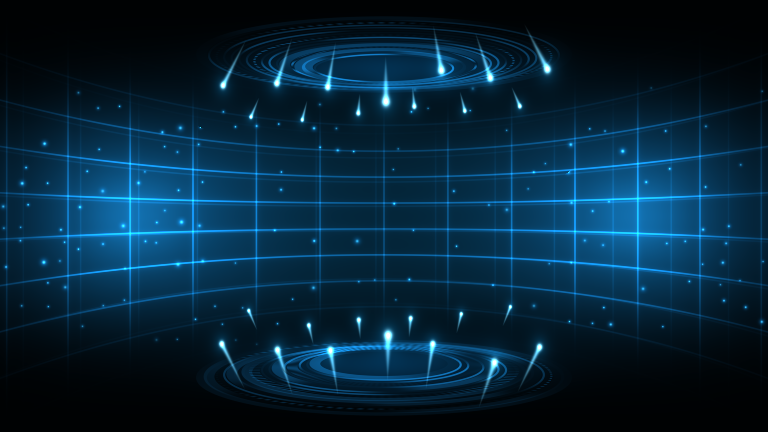
Write a Shadertoy shader that draws this background.

```glsl
// Curved blue holographic grid wall with glowing rings, comets and sparks above and below.

float hash(vec2 p) {
    return fract(sin(dot(p, vec2(127.1, 311.7))) * 43758.5);
}

float line(float d, float px) {
    return 1.0 - smoothstep(0.0004, 0.0004 + 1.3 * px, d);
}

// Wall grid: rows spread apart towards the sides
float grid(vec2 p, float px) {
    float rowHeight = 0.06 * (1.0 + p.x * p.x);
    float u = p.x / 0.148 * (1.0 + 0.022 * p.x * p.x);
    float v = p.y / rowHeight;
    float dx = abs(fract(u + 0.5) - 0.5) * 0.148;
    float dy = abs(fract(v) - 0.5) * rowHeight;
    float lines = 0.75 * line(dx, px) + line(dy, px);
    float halo = 0.2 * (exp(-dx * 170.0) + exp(-dy * 170.0));
    return (lines + halo) * exp(-pow(abs(v) / 3.1, 4.0));
}

// Flattened concentric arcs, mirrored above and below
float rings(vec2 q, float side, float px) {
    float sum = 0.0;
    for (float i = 0.0; i < 16.0; i++) {
        float h = hash(vec2(i, side + 3.0));
        float k = hash(vec2(i + 20.0, side));
        float radius = 0.16 + 0.0175 * i;
        vec2 squash = vec2(1.0, 0.2);
        vec2 e = (q - vec2(0.0, mix(0.342, 0.374, i / 15.0))) / squash;
        float r = max(length(e), 0.001);
        float slope = length(e / squash) / r;
        float angle = atan(e.y, e.x);
        float arc = smoothstep(-0.4, 0.8, sin(angle * (1.0 + floor(3.0 * k)) + 6.283 * h));
        float width = h > 0.6 ? 0.011 : 0.001;
        float d = abs(r - radius);
        float band = 1.0 - smoothstep(width, width + 1.3 * px * slope, d);
        float ticks = mod(i, 5.0) == 3.0 ? 0.5 + 0.5 * sin(angle * 100.0) : 1.0;
        float strength = mix(0.85, 0.22, i / 15.0) * (h > 0.6 ? 0.45 : 0.85);
        sum += band * (0.12 + arc) * ticks * strength;
    }
    return sum;
}

// Comets: x holds the white core, y the blue halo
vec2 comets(vec2 q, float side, float px) {
    vec2 light = vec2(0.0);
    for (float i = 0.0; i < 13.0; i++) {
        float h = hash(vec2(i, side * 7.0));
        float big = 1.0 - mod(i, 2.0);
        float x = -0.366 + 0.061 * i + 0.025 * (h - 0.5);
        float y = mix(0.235, 0.315, big) + 0.05 * (h - 0.5);
        vec2 head = vec2(x, y - 0.06 * big * exp(-x * x * 300.0));
        float size = mix(0.55, 1.0, big) * (0.8 + 0.3 * h) + 0.3 * exp(-x * x * 300.0);
        vec2 tail = mix(0.045, 0.105, big) * vec2(-1.35 * x, 1.0);
        vec2 d = q - head;
        float t = clamp(dot(d, tail) / dot(tail, tail), 0.0, 1.0);
        float width = 0.0045 * size * (1.0 - t) + 0.5 * px;
        float streak = exp(-pow(length(d - tail * t) / width, 2.0)) * (1.0 - t);
        float r = length(d * vec2(1.0, 0.75)) / size;
        light += vec2(exp(-r * r * 26000.0) + 0.6 * streak, 0.6 * exp(-r * 75.0) + 0.5 * streak);
    }
    return light;
}

// Scattered sparks, denser near both side glows
vec2 sparks(vec2 p, float sideGlow) {
    vec2 cell = floor(p / 0.045);
    vec2 center = 0.25 + 0.5 * vec2(hash(cell + 3.7), hash(cell + 9.2));
    float d = length(fract(p / 0.045) - center) * 0.045;
    float size = mix(0.0016, 0.0034, pow(hash(cell + 5.1), 3.0));
    float shown = step(hash(cell), 0.17 + 0.2 * sideGlow) * (1.0 - smoothstep(0.24, 0.33, abs(p.y)));
    float core = exp(-d * d / (size * size));
    float halo = exp(-d * d / (size * size * 6.0));
    return shown * vec2(core, halo) * (0.5 + 0.5 * hash(cell + 1.3));
}

void mainImage(out vec4 fragColor, in vec2 fragCoord) {
    float px = 1.0 / iResolution.y;
    vec2 p = (fragCoord - 0.5 * iResolution.xy) * px;
    vec2 q = vec2(p.x, abs(p.y));
    float side = p.y > 0.0 ? 1.0 : 2.0;

    // Dark wall with a glow on each side
    float band = exp(-pow(q.y / 0.26, 3.0));
    vec2 g = vec2(abs(p.x) - 0.58, p.y);
    float sideGlow = exp(-dot(g * g, vec2(11.0, 22.0)));
    float hotSpot = exp(-dot(g * g, vec2(70.0, 110.0)));
    float edge = 1.0 - 0.55 * smoothstep(0.6, 0.9, abs(p.x));
    vec3 color = vec3(0.0, 0.006, 0.01) + vec3(0.015, 0.135, 0.205) * band * edge;
    color += vec3(0.025, 0.17, 0.28) * sideGlow + vec3(0.03, 0.12, 0.18) * hotSpot;

    // Main grid and a fainter, shifted echo
    float lit = 0.45 + 0.65 * sideGlow;
    vec3 gridBlue = vec3(0.05, 0.37, 0.62);
    color += gridBlue * lit * edge * (grid(p, px) + 0.22 * grid(p * 1.07 + vec2(0.02, 0.006), px));

    // Rings and the haze inside them
    vec2 haze = (q - vec2(0.0, 0.345)) / vec2(0.28, 0.06);
    color += vec3(0.01, 0.16, 0.27) * exp(-dot(haze, haze));
    color += vec3(0.08, 0.43, 0.68) * rings(q, side, px);

    // Sparks and comets
    vec2 spark = sparks(p, sideGlow);
    vec2 comet = comets(q, side, px);
    color += vec3(0.25, 0.65, 0.75) * spark.x + vec3(0.02, 0.25, 0.42) * spark.y;
    color += vec3(0.75, 0.95, 0.95) * comet.x + vec3(0.03, 0.48, 0.72) * comet.y;

    fragColor = vec4(clamp(color, 0.0, 1.0), 1.0);
}
```
